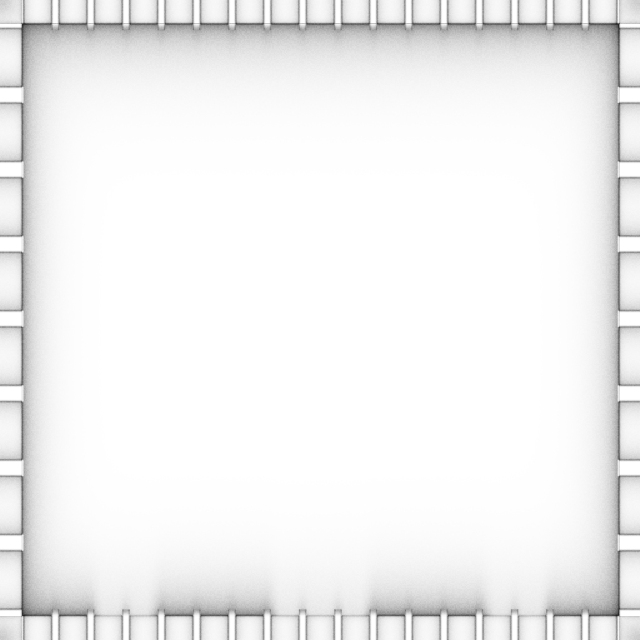
Give the GLSL for this texture map, as a WebGL 1 fragment shader.

```glsl
precision highp float;
// Ambient occlusion map: a white square panel shaded at its rim, framed by slats.
uniform vec2 u_resolution;

const vec2 PANEL_MIN = vec2(0.0345, 0.0380);
const vec2 PANEL_MAX = vec2(0.9675, 0.9630);
const float POST_PITCH = 0.0552;     // upright slats, top and bottom
const float POST_START = 0.0865;
const float POST_HALF = 0.0056;
const float POST_REACH = 0.0100;     // how far a post enters the panel
const float RAIL_PITCH = 0.1166;     // level slats, left and right
const float RAIL_START = 0.0355;
const float RAIL_HALF = 0.0125;
const float RAIL_REACH = 0.0025;
const float GRAIN_CELLS = 512.0;
const float GRAIN_AMOUNT = 0.24;
const float LINE_WIDTH = 0.0017;

float hash(vec2 p) {
  vec3 q = fract(vec3(p.xyx) * 0.1031);
  q += dot(q, q.yzx + 33.33);
  return fract((q.x + q.y) * q.z);
}

// Signed offset to the nearest slat centre.
float repeatOffset(float x, float start, float pitch) {
  return (fract((x - start) / pitch + 0.5) - 0.5) * pitch;
}

// Soft band, 1 inside the half width.
float band(float x, float halfWidth, float soft) {
  return 1.0 - smoothstep(halfWidth - soft, halfWidth + soft, abs(x));
}

// Two-part falloff: a tight contact shadow and a wide haze.
float falloff(float d, vec2 strength, vec2 reach) {
  vec2 fade = strength * exp(-max(d, 0.0) / reach);
  return fade.x + fade.y;
}

// Shadow beside a slat, clear on the slat itself.
float slatShade(float offset, float halfWidth, float spread, float px) {
  float d = abs(offset) - halfWidth;
  float outside = smoothstep(-px, px, d);
  float line = exp(-pow(d / LINE_WIDTH, 2.0));
  return outside * 0.20 * exp(-max(d, 0.0) / spread) + 0.30 * line;
}

// Openings along the bottom, where the shadow is lifted.
float bottomOpening(float x) {
  float side = band(abs(x - 0.5013) - 0.3063, 0.048, 0.016);
  float middle = band(x - 0.5013, 0.076, 0.016);
  return max(side, middle);
}

float panelShade(vec2 p, float post, float opening) {
  float left = p.x - PANEL_MIN.x;
  float right = PANEL_MAX.x - p.x;
  float bottom = p.y - PANEL_MIN.y;
  float top = PANEL_MAX.y - p.y;
  float lift = 1.0 - 0.78 * opening * exp(-bottom / 0.10);
  float light = 1.0 - falloff(left, vec2(0.20, 0.25), vec2(0.006, 0.025));
  light *= 1.0 - falloff(right, vec2(0.20, 0.25), vec2(0.006, 0.025));
  light *= 1.0 - falloff(top, vec2(0.22, 0.28), vec2(0.009, 0.047));
  light *= 1.0 - lift * falloff(bottom, vec2(0.22, 0.28), vec2(0.009, 0.043));
  // Smudges beyond the post ends.
  float end = min(top, bottom);
  float smudge = 0.20 * exp(-pow(post / 0.008, 2.0)) * exp(-end / 0.014);
  return 1.0 - light * (1.0 - smudge);
}

float frameShade(vec2 p, float post, float rail, float rim, float px) {
  float besideX = max(PANEL_MIN.x - p.x, p.x - PANEL_MAX.x);
  float besideY = max(PANEL_MIN.y - p.y, p.y - PANEL_MAX.y);
  float onSide = step(0.0, besideX);
  float posts = slatShade(post, POST_HALF, 0.0060, px);
  float rails = slatShade(rail, RAIL_HALF, 0.0130, px);
  float gap = mix(smoothstep(0.0, px, abs(post) - POST_HALF),
                  smoothstep(0.0, px, abs(rail) - RAIL_HALF), onSide);
  float shade = mix(posts, rails, onSide) + gap * (0.025 + 0.12 * exp(-rim / 0.004));
  // Grey corner blocks, darkest at the canvas corner.
  float corner = onSide * step(0.0, besideY);
  vec2 toCorner = min(p, 1.0 - p);
  float block = 0.05 + 0.15 * exp(-dot(toCorner, toCorner) / 0.0006)
              + 0.18 * exp(-min(abs(besideX), abs(besideY)) / 0.003);
  return mix(shade, block, corner);
}

void main() {
  vec2 p = gl_FragCoord.xy / u_resolution;
  float px = 1.0 / min(u_resolution.x, u_resolution.y);
  vec2 q = abs(p - 0.5 * (PANEL_MIN + PANEL_MAX)) - 0.5 * (PANEL_MAX - PANEL_MIN);
  float rim = max(q.x, q.y);
  float post = repeatOffset(p.x, POST_START, POST_PITCH);
  float rail = repeatOffset(p.y, RAIL_START, RAIL_PITCH);
  float opening = bottomOpening(p.x) * step(p.y, 0.5);

  float inside = panelShade(p, post, opening);
  float outside = frameShade(p, post, rail, max(rim, 0.0), px);
  float shade = mix(inside, outside, smoothstep(-px, px, rim));

  // Dark seam around the panel, broken where slats cross it.
  float postCross = band(post, POST_HALF, px) * step(q.x, -0.015) * step(-0.02, q.y);
  float railCross = band(rail, RAIL_HALF, px) * step(q.y, -0.015) * step(-0.02, q.x);
  float seam = exp(-pow(rim / LINE_WIDTH, 2.0)) * (1.0 - 0.6 * opening);
  shade += 0.25 * seam * (1.0 - max(postCross, railCross));

  // Slat ends that overlap the panel, greyer toward the tip.
  float postTip = postCross * smoothstep(-POST_REACH - px, -POST_REACH + px, q.y);
  float railTip = railCross * smoothstep(-RAIL_REACH - px, -RAIL_REACH + px, q.x);
  float tipGrey = 0.34 * smoothstep(0.002, -POST_REACH, q.y);
  float tipEdge = 0.25 * exp(-pow((abs(post) - POST_HALF) / LINE_WIDTH, 2.0));
  shade = mix(shade, tipGrey + tipEdge, postTip * step(q.y, 0.0));
  shade = mix(shade, 0.08, railTip * step(q.x, 0.0));

  // Sampling grain, strongest in half shadow.
  float grain = hash(floor(p * GRAIN_CELLS)) - 0.5;
  shade += grain * GRAIN_AMOUNT * shade * (1.0 - shade);
  gl_FragColor = vec4(vec3(clamp(1.0 - shade, 0.0, 1.0)), 1.0);
}
```
